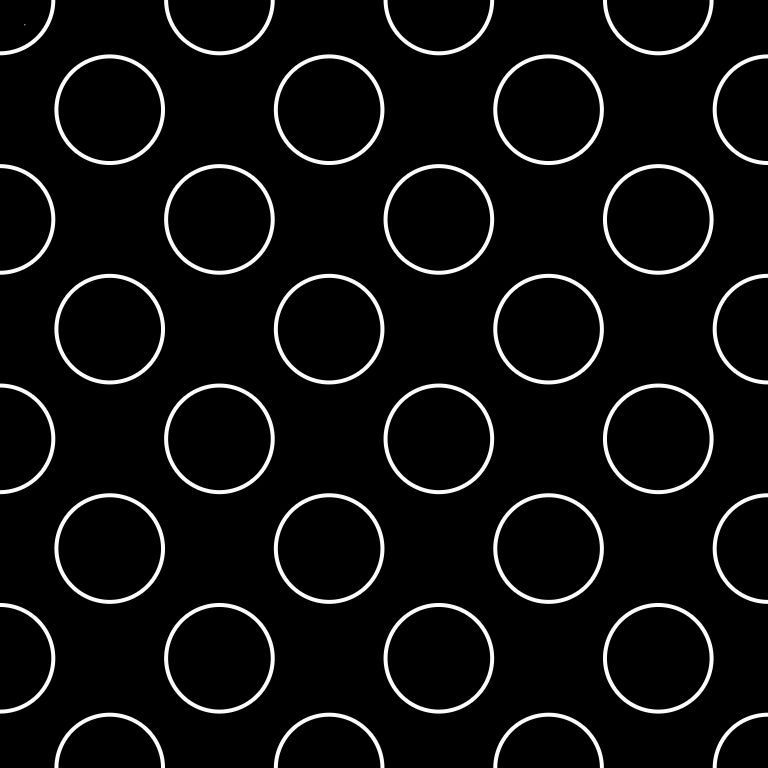
A WebGL 2 fragment shader for this pattern:

```glsl
#version 300 es
precision highp float;

uniform vec2 u_resolution;
out vec4 fragColor;

const float PITCH = 2.0 / 7.0;

// Distance to the nearest point of a square lattice through the given offset
float latticeDistance(vec2 p, vec2 offset) {
    return length((fract((p - offset) / PITCH + 0.5) - 0.5) * PITCH);
}

// Coverage of a shape from its signed distance, softened over one pixel
float coverage(float signedDistance, float pixel) {
    return clamp(0.5 - signedDistance / pixel, 0.0, 1.0);
}

void main() {
    float side = min(u_resolution.x, u_resolution.y);
    vec2 uv = gl_FragCoord.xy / side;
    float pixel = 1.0 / side;

    // Two interleaved lattices form the staggered rows
    float toCentre = min(latticeDistance(uv, vec2(0.5 * PITCH, 0.0)),
                         latticeDistance(uv, vec2(0.0, 0.5 * PITCH)));

    // Thin circle outlines
    float ring = coverage(abs(toCentre - 0.0694) - 0.0026, pixel);

    // Faint stray speck near the upper left corner
    float speck = 0.6 * coverage(length(uv - vec2(0.0322, 0.9678)) - 0.0009, pixel);

    vec3 lineColour = vec3(0.99);
    fragColor = vec4(mix(vec3(0.0), lineColour, max(ring, speck)), 1.0);
}
```
